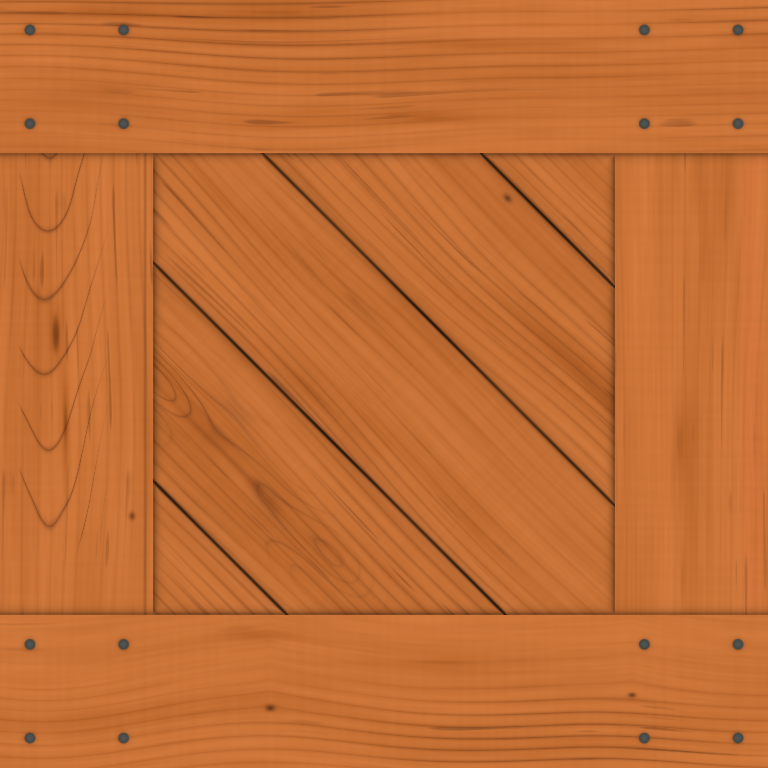
This texture is drawn by a Shadertoy shader. Its source:

```glsl
// A wooden crate side: two nailed rails, two stiles and a panel of diagonal boards.
// Each part has its own grain frame (along, across); stretched noise gives fibres
// and rings, soft ellipses give stains, and edge distances give seams and shadows.
#define FRAME_HALF 0.3005
#define BOARD_STEP 0.2845
#define NAIL_RADIUS 0.0068
#define RING_DENSITY 62.0
#define GRAIN_WARP 0.03
#define SEAM_WIDTH 0.0023
#define SHADOW_WIDTH 0.0042
#define LIGHT_WOOD vec3(0.83, 0.482, 0.245)
#define DEEP_WOOD vec3(0.66, 0.34, 0.12)
#define DARK_WOOD vec3(0.33, 0.17, 0.08)
#define NAIL_COLOUR vec3(0.31, 0.32, 0.31)

vec2 p;      // canvas position, 0 to 1
mat2 frame;  // canvas to (along, across) the grain

float hash(vec2 v) {
  return fract(sin(dot(v, vec2(127.1, 311.7))) * 43758.5);
}

float noise(vec2 v) {
  vec2 i = floor(v), f = fract(v);
  f = f * f * (3.0 - 2.0 * f);
  return mix(mix(hash(i), hash(i + vec2(1, 0)), f.x),
             mix(hash(i + vec2(0, 1)), hash(i + vec2(1, 1)), f.x), f.y);
}

// Thin line at every whole value of v
float ringLine(float v, float sharpness) {
  return pow(abs(2.0 * fract(v) - 1.0), sharpness);
}

// Soft ellipse aligned with the grain
float stain(float x, float y, float along, float across) {
  vec2 q = frame * (p - vec2(x, y)) / vec2(along, across);
  return exp(-dot(q, q));
}

// x: broad tone, y: dark lines and flecks
vec2 grain(vec2 g, float weight) {
  g.y += GRAIN_WARP * (noise(g * vec2(3, 7)) - 0.5);
  float bands = noise(g * vec2(2.5, 26));
  float streaks = noise(g * vec2(5, 85));
  float fibre = noise(g * vec2(14, 270));
  float ripple = noise(g * vec2(170, 12));
  float rings = ringLine(g.y * RING_DENSITY + 2.5 * noise(g * vec2(1.5, 11)), 4.0);
  float patches = smoothstep(0.25, 0.8, noise(g * vec2(3, 13) + 9.0));
  float flecks = smoothstep(0.8, 0.95, noise(g * vec2(11, 150) + 5.0)) * patches;
  float tone = 0.3 * bands * bands + 0.22 * streaks + 0.16 * fibre + 0.07 * ripple - 0.11;
  return vec2(tone + 0.3 * weight * rings, 0.3 * weight * rings * patches + 0.3 * flecks);
}

void mainImage(out vec4 fragColor, in vec2 fragCoord) {
  p = fragCoord / iResolution.xy;
  frame = mat2(1, 0, 0, 1);
  float px = 1.0 / iResolution.y;
  vec2 fromCentre = abs(p - 0.5), inset = FRAME_HALF - fromCentre, bend = vec2(0);
  float seed, weight, stains, marks = 0.0, shade = 0.0, red = 0.0;

  if (inset.y < 0.0 && p.y > 0.5) {
    // Top rail: strong straight grain
    seed = 1.0;
    weight = 0.35 + 0.6 * smoothstep(0.87, 0.93, p.y);
    stains = 0.9 * stain(.49, .847, .13, .013) + 0.7 * stain(.3, .985, .27, .009)
           + 0.6 * stain(.67, .945, .22, .012) + 0.4 * stain(.14, .88, .09, .02);
  } else if (inset.y < 0.0) {
    // Bottom rail: wavy rings parted by two small knots
    seed = 2.0;
    weight = 0.12 + 0.9 * smoothstep(0.125, 0.09, p.y);
    vec2 k1 = p - vec2(.352, .078), k2 = p - vec2(.823, .095);
    bend.y = 0.007 * sin(p.x * 13.0 + 1.0)
           - 0.008 * exp(-abs(k1.x) * 25.0) * smoothstep(-.01, .01, k1.y)
           - 0.007 * exp(-abs(k2.x) * 30.0) * smoothstep(-.01, .01, k2.y);
    marks = 0.8 * stain(.352, .078, .006, .004) + 0.7 * stain(.823, .095, .005, .003);
    stains = 1.1 * stain(.335, .172, .045, .007) + 0.9 * stain(.53, .137, .07, .004);
  } else if (inset.x < 0.0) {
    frame = mat2(0, 1, 1, 0);
    if (p.x < 0.5) {
      // Left stile: nested arches around a dark knot
      seed = 3.0;
      weight = 0.25;
      float dx = p.x - 0.06 + 0.018 * (noise(p * vec2(5, 9)) - 0.5);
      float arch = (p.y - 50.0 * dx * dx / (1.0 + 5.0 * abs(dx)) - 0.316) / 0.097;
      arch += 0.22 * (noise(p * vec2(30, 14)) - 0.5);
      float window = smoothstep(.022, .032, p.x) * smoothstep(.15, .1, p.x)
                   * smoothstep(.27, .32, p.y);
      marks = 0.5 * ringLine(arch, 18.0) * window + 0.3 * stain(.189, .5, 1., .002)
            + 0.6 * stain(.172, .328, .005, .004);
      stains = 1.1 * stain(.072, .565, .035, .011) + 0.8 * stain(.085, .46, .07, .006)
             + 0.35 * stain(.015, .6, .3, .008);
    } else {
      // Right stile: calm grain, one dark scar, a ruddy outer edge
      seed = 4.0;
      weight = 0.25;
      red = smoothstep(.025, 0., abs(p.x - .982)) * (0.2 + 0.6 * noise(p * vec2(20, 180)));
      stains = 1.2 * stain(.886, .39, .08, .01) + 0.45 * stain(.915, .7, .16, .018)
             + 0.5 * stain(.889, .25, .04, .004);
    }
    shade = 0.45 * smoothstep(-px, px, inset.y) * exp(-inset.y / SHADOW_WIDTH);
  } else {
    // Diagonal boards with a swirling stain at lower left
    frame = mat2(.7071, .7071, -.7071, .7071);
    float boards = (p.x + p.y - 1.0) / BOARD_STEP + 0.5;
    seed = 7.0 + floor(boards);
    weight = 0.6;
    float swirl = stain(.25, .48, .12, .045) + stain(.36, .33, .13, .035);
    swirl *= step(boards, 0.0);
    marks = 0.35 * swirl * ringLine(5.0 * noise(frame * p * vec2(9, 22)), 5.0)
          + 0.7 * stain(.661, .742, .006, .004);
    stains = 0.6 * swirl + 0.7 * stain(.755, .515, .16, .025)
           + 0.7 * stain(.42, .48, .1, .018) + 0.7 * stain(.54, .58, .09, .014)
           + 0.65 * stain(.32, .73, .17, .025) + 0.5 * stain(.58, .36, .14, .02);
    float seam = (fract(boards + 0.5) - 0.5) * BOARD_STEP * 0.7071;
    float edge = min(inset.x, inset.y);
    shade = (0.42 + 0.3 * noise(p * 9.0)) * exp(-pow(abs(seam) / SEAM_WIDTH, 2.0));
    shade += 0.13 * exp(-abs(seam) / 0.007);
    shade = 0.02 + max(shade, 0.5 * smoothstep(-px, px, edge) * exp(-edge / SHADOW_WIDTH));
  }

  // Wood colour
  vec2 g = frame * p + bend + seed * vec2(7.3, 3.1);
  vec2 wood = grain(g, weight);
  stains *= 0.15 + 0.9 * noise(g * vec2(9, 75));
  marks += wood.y + 0.5 * smoothstep(0.45, 1.0, stains);
  vec3 colour = mix(LIGHT_WOOD, DEEP_WOOD, clamp(wood.x + 0.8 * stains, 0.0, 1.0));
  colour = mix(colour, vec3(0.88, 0.46, 0.26), 0.5 * red);
  colour = mix(colour, DARK_WOOD, clamp(marks, 0.0, 0.85)) * (1.0 - min(shade, 0.8));

  // Nails: four at each rail end
  float d = length(abs(fromCentre - 0.4) - 0.061) - NAIL_RADIUS;
  colour *= 1.0 - 0.2 * exp(-max(d, 0.0) / 0.002);
  fragColor = vec4(mix(colour, NAIL_COLOUR * (0.85 - 30.0 * d), smoothstep(px, -px, d)), 1.0);
}
```
